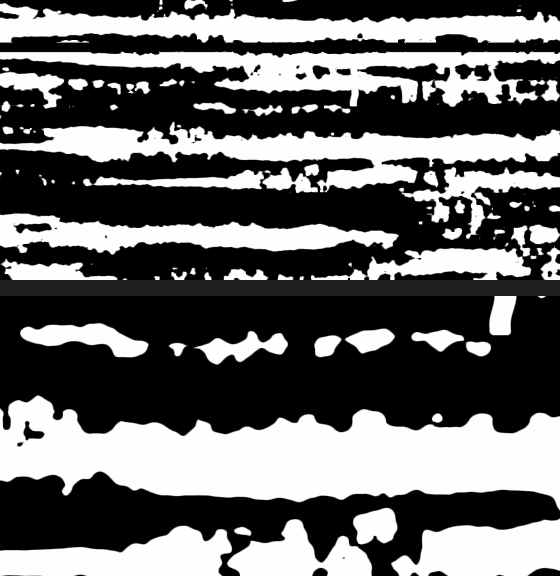
Top, the full canvas; bottom, a detail of the centre.
This texture is drawn by a Shadertoy shader. Its source:

```glsl
float hash(vec2 cell) {
    return fract(sin(dot(cell, vec2(127.1, 311.7))) * 43758.5);
}

// Smooth value noise, centred on zero
float noise(vec2 p) {
    vec2 cell = floor(p);
    vec2 t = fract(p);
    t = t * t * (3.0 - 2.0 * t);
    float low = mix(hash(cell), hash(cell + vec2(1.0, 0.0)), t.x);
    float high = mix(hash(cell + vec2(0.0, 1.0)), hash(cell + vec2(1.0, 1.0)), t.x);
    return mix(low, high, t.y) - 0.5;
}

// Soft horizontal stripe
float band(float y, float centre, float radius) {
    float d = (y - centre) / radius;
    return exp(-d * d);
}

float boxDistance(vec2 p, vec2 halfSize) {
    vec2 d = abs(p) - halfSize;
    return length(max(d, 0.0)) + min(max(d.x, d.y), 0.0);
}

// Broad light and dark strata
float strata(vec2 p) {
    float right = smoothstep(0.3, 1.3, p.x);
    float light = 0.72 * band(p.y, 0.89, 0.038)
                + 0.62 * band(p.y, 0.79, 0.024)
                + 0.42 * band(p.y, 0.705, 0.022)
                + 0.24 * band(p.y, 0.62, 0.016)
                + 0.75 * band(p.y, 0.475, mix(0.022, 0.046, right))
                + 0.60 * band(p.y, 0.35, 0.03) * smoothstep(0.5, 1.0, p.x)
                + 0.34 * band(p.y, 0.15, 0.05)
                + 0.30 * band(p.y, 0.04, 0.022)
                + 0.60 * band(p.y, 0.45, 0.09) * band(p.x, 0.38, 0.13);
    float dark = 0.25 * band(p.y, 0.57, 0.03)
               + 0.25 * band(p.y, 0.41, 0.025)
               + 0.20 * band(p.y, 0.28, 0.025);
    return light - dark;
}

// Long streaks, with ragged grain, drips and combing gathered in patches
float streaks(vec2 p) {
    float ragged = smoothstep(-0.25, 0.2, noise(p * vec2(3.0, 9.0) + 41.0));
    float sum = 0.72 * noise(p * vec2(1.9, 23.0) + 7.0);
    sum += 0.50 * noise(p * vec2(8.0, 32.0) + 19.0);
    sum += mix(0.16, 0.55, ragged) * noise(p * vec2(42.0, 40.0) + 83.0);
    sum += mix(0.06, 0.42, ragged) * noise(p * vec2(52.0, 12.0) + 57.0);
    sum += mix(0.08, 0.26, ragged) * noise(p * vec2(80.0, 76.0) + 11.0);
    sum += mix(0.05, 0.22, ragged) * noise(p * vec2(14.0, 100.0) + 29.0);
    return sum;
}

void mainImage(out vec4 fragColor, in vec2 fragCoord) {
    const vec3 INK = vec3(0.0);
    const vec3 PAPER = vec3(0.995);
    const float THRESHOLD = 0.25;
    const float EDGE_SLOPE = 8.0;

    vec2 p = fragCoord / iResolution.y;
    vec2 warped = p + vec2(0.0, 0.012 * noise(p * vec2(4.0, 3.0)));
    float field = strata(warped) + streaks(warped) - THRESHOLD;

    // Upright light bar, then a straight dark rule across the canvas
    vec2 wobble = vec2(0.008 * noise(p * vec2(3.0, 30.0)), 0.0);
    float bar = boxDistance(p - vec2(1.265, 0.70) + wobble, vec2(0.008, 0.075)) - 0.005;
    field = max(field, -bar * EDGE_SLOPE);
    float rule = abs(p.y - 0.831) - 0.017;
    field = min(field, rule * EDGE_SLOPE);

    // Threshold with a narrow smooth edge
    float edge = 0.75 * fwidth(field) + 0.0001;
    float light = smoothstep(-edge, edge, field);
    fragColor = vec4(mix(INK, PAPER, light), 1.0);
}
```
